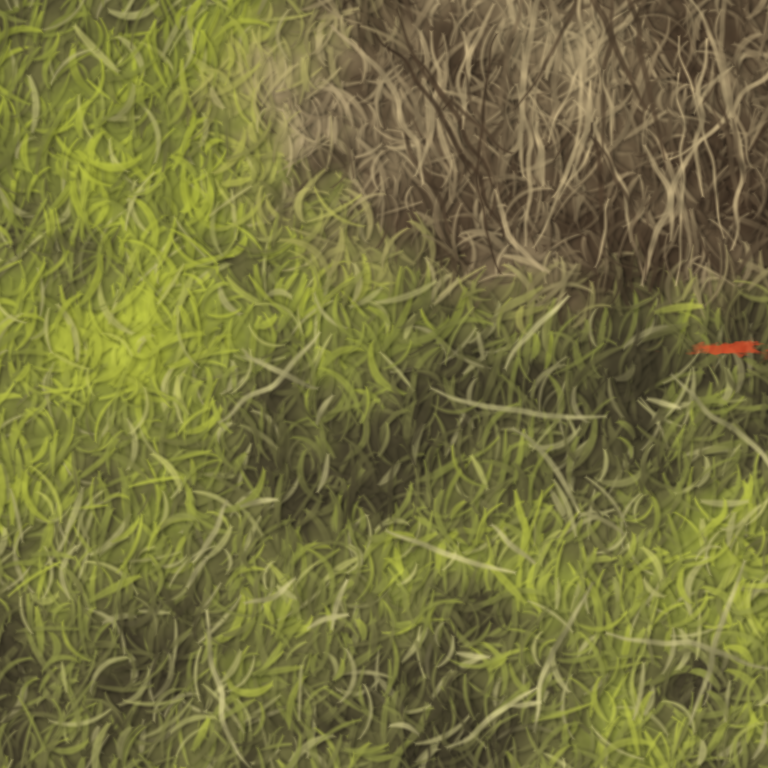
Write a Shadertoy shader that draws this texture.

```glsl
const float CELL = 0.056;
const int GRASS_LAYERS = 13;
const int BUSH_STEMS = 50;
const int STRAW_STALKS = 26;

const vec3 SOIL = vec3(0.25, 0.23, 0.16);
const vec3 MOSS = vec3(0.38, 0.37, 0.22);
const vec3 LEAF = vec3(0.47, 0.49, 0.22);
const vec3 LIME = vec3(0.65, 0.68, 0.23);
const vec3 STRAW = vec3(0.72, 0.69, 0.48);
const vec3 BARK = vec3(0.24, 0.19, 0.14);
const vec3 TWIG = vec3(0.66, 0.59, 0.44);
const vec3 POPPY = vec3(0.82, 0.29, 0.16);

vec3 hash3(vec2 p) {
    vec3 q = fract(vec3(p.xyx) * vec3(0.1031, 0.1030, 0.0973));
    q += dot(q, q.yxz + 33.33);
    return fract((q.xxy + q.yzz) * q.zyx);
}

float noise(vec2 p) {
    vec2 i = floor(p), f = fract(p);
    f = f * f * (3.0 - 2.0 * f);
    return mix(mix(hash3(i).x, hash3(i + vec2(1, 0)).x, f.x),
               mix(hash3(i + vec2(0, 1)).x, hash3(i + vec2(1, 1)).x, f.x), f.y);
}

vec2 turn(vec2 p, float a) {
    float c = cos(a), s = sin(a);
    return vec2(c * p.x - s * p.y, s * p.x + c * p.y);
}

float fbm(vec2 p) {
    p = turn(p, 0.6) + 40.0;
    return 0.5 * noise(p) + 0.3 * noise(p * 2.1 + 7.0) + 0.2 * noise(p * 4.3 + 19.0);
}

// Soft elliptical spot, one at its centre
float spot(vec2 p, vec2 centre, vec2 radius) {
    vec2 d = (p - centre) / radius;
    return exp(-dot(d, d));
}

float bushMask(vec2 p) {
    float d = length((p - vec2(0.83, 0.88)) / vec2(0.50, 0.28));
    return smoothstep(1.2, 0.75, d + 0.5 * (fbm(p * 14.0) - 0.5));
}

// Broad light and shade over the meadow
float lightField(vec2 p) {
    float light = 0.42 + 0.95 * (fbm(p * 10.0) - 0.5);
    light += 0.40 * spot(p, vec2(0.30, 0.58), vec2(0.32, 0.09));
    light += 0.24 * spot(p, vec2(0.12, 0.86), vec2(0.35, 0.22));
    light += 0.22 * spot(p, vec2(0.06, 0.40), vec2(0.20, 0.16));
    light += 0.18 * spot(p, vec2(0.82, 0.27), vec2(0.30, 0.09));
    light += 0.20 * spot(p, vec2(0.72, 0.92), vec2(0.26, 0.16));
    light -= 0.28 * spot(p, vec2(0.47, 0.41), vec2(0.22, 0.10));
    light -= 0.28 * spot(p, vec2(0.80, 0.53), vec2(0.24, 0.08));
    light -= 0.25 * spot(p, vec2(0.06, 0.13), vec2(0.24, 0.11));
    return light - 0.28 * spot(p, vec2(0.94, 0.72), vec2(0.20, 0.12));
}

vec3 meadowColor(float tone, float bush, float dry) {
    vec3 grass = mix(SOIL, MOSS, smoothstep(0.0, 0.3, tone));
    grass = mix(grass, LEAF, smoothstep(0.27, 0.6, tone));
    grass = mix(grass, LIME, smoothstep(0.52, 0.95, tone));
    grass = mix(grass, STRAW, dry);
    return mix(grass, mix(BARK, TWIG, smoothstep(-0.05, 0.9, tone)), bush);
}

// Tapered curved blade centred on q = 0 and running along y
float blade(vec2 q, float halfLen, float bend, float width, float soft) {
    float t = clamp(q.y / halfLen, -1.0, 1.0);
    float x = q.x - bend * halfLen * (t * t - 0.3);
    float slope = 2.0 * bend * t;
    float d = abs(x) / sqrt(1.0 + slope * slope) - width * (1.0 - 0.6 * t * t);
    return smoothstep(soft, -soft, max(d, abs(q.y) - halfLen));
}

// One jittered grid of blades laid over the colour below
vec3 grassLayer(vec3 col, vec2 p, float layer) {
    vec2 g = p / CELL + layer * vec2(0.37, 0.61);
    for (int k = 0; k < 9; k++) {
        vec2 id = floor(g) + vec2(k % 3 - 1, k / 3 - 1);
        vec3 a = hash3(id + layer * 41.0 + 100.0);
        vec3 b = hash3(id + layer * 67.0 + 300.0);
        vec2 offset = (g - id - a.xy) * CELL;
        vec2 root = p - offset;
        float bush = bushMask(root);
        float spread = a.z * 2.0 - 1.0;
        float lean = 0.7 * spread + 0.7 * spread * spread * spread + 0.25 * (1.0 - bush);
        vec2 q = turn(offset, lean);
        float halfLen = mix(0.014, 0.042, b.x);
        float bend = (b.y - 0.5) * 0.9;
        float width = mix(0.0022, 0.0055, b.z * b.z) * (1.0 - 0.2 * bush);
        float tone = lightField(root) + (fract(b.z * 7.0) - 0.5) * 0.52;
        tone += 0.12 * q.y / halfLen + 0.012 * (layer - 6.0);
        float dry = 0.65 * smoothstep(0.8, 0.95, fract(b.x * 13.0));
        dry += 0.16 * (1.0 - root.y) * smoothstep(0.1, 0.5, tone);
        float shade = blade(q - vec2(0.004, -0.003), halfLen, bend, width, 0.004);
        col *= 1.0 - 0.13 * shade;
        float mask = blade(q, halfLen, bend, width, 0.0028);
        col = mix(col, meadowColor(tone, bush, dry), 0.75 * mask);
    }
    return col;
}

// Upright stems fanning out of the bush
vec3 bushStems(vec3 col, vec2 p) {
    for (int i = 0; i < BUSH_STEMS; i++) {
        vec3 a = hash3(vec2(i, 11)), b = hash3(vec2(i, 29));
        vec2 root = vec2(mix(0.53, 0.98, a.x), mix(0.62, 0.86, a.y));
        float lean = (root.x - 0.77) * 0.8 + (a.z - 0.5) * 1.2;
        float halfLen = mix(0.04, 0.17, b.x);
        vec2 q = turn(p - root, lean) - vec2(0.0, halfLen);
        q.x += 0.012 * (noise(vec2(q.y * 28.0 + 50.0, float(i))) - 0.5);
        float mask = blade(q, halfLen, (b.y - 0.5) * 0.4, mix(0.002, 0.0045, b.z), 0.0026);
        vec3 tint = mix(BARK, TWIG, smoothstep(0.1, 0.7, fract(a.z * 9.0)));
        col = mix(col, tint * (0.8 + 0.4 * noise(p * 60.0)), 0.75 * mask);
    }
    return col;
}

// Long dry stalks lying across the lower grass
vec3 strawStalks(vec3 col, vec2 p) {
    for (int i = 0; i < STRAW_STALKS; i++) {
        vec3 a = hash3(vec2(i, 53)), b = hash3(vec2(i, 71));
        vec2 centre = vec2(mix(0.2, 1.0, a.x), mix(0.03, 0.57, a.y));
        float side = b.y < 0.5 ? -1.0 : 1.0;
        vec2 q = turn(p - centre, side * mix(0.1, 1.5, a.z));
        q.x += 0.012 * (noise(vec2(q.y * 25.0 + 50.0, float(i))) - 0.5);
        float mask = blade(q, mix(0.02, 0.12, b.x * b.x), (b.z - 0.5) * 0.3, 0.0038, 0.0028);
        col = mix(col, STRAW * (0.65 + 0.5 * noise(p * 40.0)), 0.75 * mask);
    }
    return col;
}

void mainImage(out vec4 fragColor, in vec2 fragCoord) {
    vec2 p = fragCoord / iResolution.xy;
    vec3 col = meadowColor(lightField(p) - 0.15, bushMask(p), 0.0);
    for (int i = 0; i < GRASS_LAYERS; i++) col = grassLayer(col, p, float(i));
    col = bushStems(col, p);
    col = strawStalks(col, p);

    // Small ragged red patch, then broad mottling
    float red = spot(p, vec2(0.955, 0.546), vec2(0.06, 0.012));
    red += 1.1 * (fbm(p * vec2(45.0, 90.0)) - 0.5);
    col = mix(col, POPPY, 0.8 * smoothstep(0.35, 0.85, red) * spot(p, vec2(0.955, 0.546), vec2(0.09, 0.03)));
    col *= 0.9 + 0.32 * fbm(p * 34.0);
    fragColor = vec4(col, 1.0);
}
```
